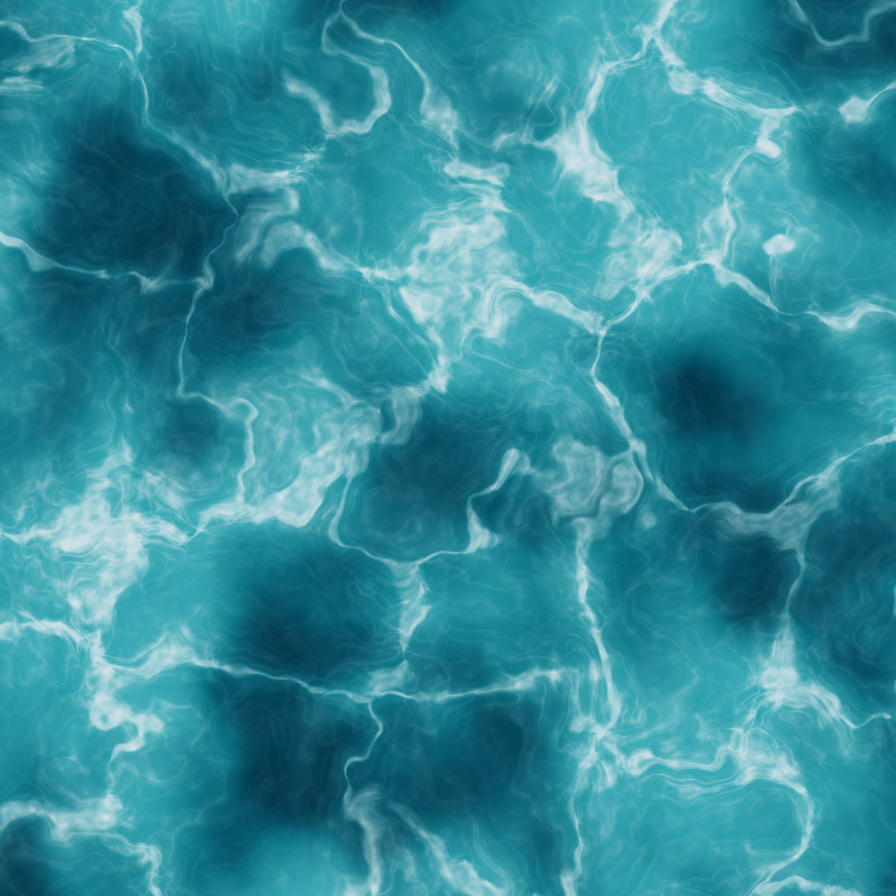
Write a WebGL 2 fragment shader that draws this texture.

```glsl
#version 300 es
precision highp float;
// Turquoise sea surface seen from above, covered by a torn web of foam.

#define CELLS 4.4        // large foam cells across the canvas
#define SWELL_SCALE 2.9  // frequency of deep and shallow patches
#define WARP 0.80        // raggedness of the foam web
#define ROPE_THIN 0.05   // narrowest strand, in cell units
#define ROPE_THICK 0.30  // widest strand, in cell units
#define LACE 0.62        // strength of the small cells
#define THREADS 0.85     // strength of the fine filaments
#define VEIL 0.46        // strength of the milky haze
#define DEEP vec3(0.00, 0.19, 0.28)
#define MIDDLE vec3(0.02, 0.43, 0.50)
#define SHALLOW vec3(0.17, 0.64, 0.69)
#define FOAM vec3(0.80, 0.88, 0.90)

uniform vec2 u_resolution;
out vec4 outColor;

const mat2 TURN = mat2(0.8, 0.6, -0.6, 0.8);

vec2 hash2(vec2 p) {
    vec3 a = fract(p.xyx * vec3(0.1031, 0.1030, 0.0973));
    a += dot(a, a.yzx + 33.33);
    return fract((a.xx + a.yz) * a.zy);
}

float cornerSlope(vec2 cell, vec2 offset) {
    float angle = 6.2832 * hash2(cell).x;
    return dot(vec2(cos(angle), sin(angle)), offset);
}

// Gradient noise, about -1 to 1
float noise(vec2 p) {
    vec2 i = floor(p), f = p - i;
    vec2 u = f * f * f * (f * (f * 6.0 - 15.0) + 10.0);
    vec2 x = vec2(1.0, 0.0);
    float low = mix(cornerSlope(i, f), cornerSlope(i + x, f - x), u.x);
    float high = mix(cornerSlope(i + x.yx, f - x.yx), cornerSlope(i + 1.0, f - 1.0), u.x);
    return 1.4 * mix(low, high, u.y);
}

float fbm(vec2 p, int octaves) {
    float sum = 0.0, amp = 0.5;
    for (int i = 0; i < octaves; i++) {
        sum += amp * noise(p);
        p = TURN * p * 2.03 + 11.7;
        amp *= 0.5;
    }
    return sum;
}

vec2 warp(vec2 p, float amount) {
    return p + amount * vec2(fbm(p + 3.1, 4), fbm(p + 47.6, 4));
}

// Gap between the two nearest scattered points: zero on cell borders
float cellEdge(vec2 p) {
    vec2 base = floor(p);
    float nearest = 9.0, second = 9.0;
    for (int y = -1; y <= 1; y++)
    for (int x = -1; x <= 1; x++) {
        vec2 cell = base + vec2(x, y);
        float d = distance(p, cell + 0.05 + 0.9 * hash2(cell));
        second = min(second, max(nearest, d));
        nearest = min(nearest, d);
    }
    return second - nearest;
}

// Thin bright lines along the zero contours of layered noise
float filaments(vec2 p) {
    float sum = 0.0, amp = 0.5;
    for (int i = 0; i < 4; i++) {
        sum += amp * exp(-12.0 * abs(noise(p)));
        p = TURN * p * 1.8 + 5.3;
        amp *= 0.78;
    }
    return sum;
}

void main() {
    float side = min(u_resolution.x, u_resolution.y);
    vec2 uv = gl_FragCoord.xy / side;
    float pixel = CELLS / side;

    // Broad patches: calm deep water against churned shallow water
    float churn = smoothstep(-0.32, 0.28, fbm(uv * SWELL_SCALE + 21.4, 3));
    float clump = smoothstep(-0.25, 0.30, fbm(uv * 7.5 + 63.2, 3));

    // Main web and the band of activity around it
    vec2 web = warp(uv * CELLS + 8.0, WARP);
    float edge = cellEdge(web);
    float haze = exp(-edge / 0.40);
    float activity = haze * mix(0.12, 1.0, churn);

    // Frayed ropes with solid bodies
    float fray = fbm(web * 4.5 + 70.0, 5);
    float width = mix(ROPE_THIN, ROPE_THICK, clump * (0.25 + 0.75 * churn)) + pixel;
    float ropes = smoothstep(1.0, 0.1, edge / width + 1.7 * fray);
    ropes *= mix(0.45, 0.85, churn) * (0.85 + 0.9 * fbm(web * 9.0 + 2.0, 4));

    // Slanted lace at two smaller sizes, broken into patches
    vec2 laceSpace = warp(TURN * web * vec2(1.7, 2.5) + 31.0, WARP);
    float gaps = smoothstep(-0.25, 0.20, fbm(web * 1.9 + 17.0, 4));
    float lace = exp(-cellEdge(laceSpace) / (0.10 + 2.0 * pixel));
    float mesh = exp(-cellEdge(laceSpace * 2.3 + 9.0) / (0.11 + 4.0 * pixel));
    lace *= LACE * gaps * (0.12 + activity);
    mesh *= LACE * (1.1 - gaps) * (0.06 + activity);

    // Fine filaments, haze and spray
    float threads = filaments(web * 2.2 + 14.0) * THREADS * (0.08 + 0.8 * activity);
    float veil = VEIL * activity * smoothstep(-0.30, 0.35, fbm(web * vec2(3.0, 2.0) + 90.0, 5));
    float spray = 0.5 * (0.06 + activity) * smoothstep(0.0, 0.5, fbm(uv * 48.0 + web, 3));

    // Overlay the foam layers on the water
    float clear = (1.0 - clamp(ropes, 0.0, 0.95)) * (1.0 - min(lace, 0.9)) * (1.0 - min(mesh, 0.9));
    clear *= (1.0 - min(threads, 0.85)) * (1.0 - veil) * (1.0 - spray);
    float foam = clamp((1.0 - clear) * (0.95 + 0.4 * fbm(uv * 65.0, 2)), 0.0, 1.0);

    float depth = 0.04 + 0.80 * churn + 0.30 * haze + 0.18 * fbm(uv * 9.0 + 5.0, 4);
    vec3 water = mix(DEEP, MIDDLE, smoothstep(0.0, 0.55, depth));
    water = mix(water, SHALLOW, smoothstep(0.35, 1.05, depth));
    vec3 foamTint = mix(vec3(0.46, 0.76, 0.79), FOAM, smoothstep(0.1, 0.85, foam));

    outColor = vec4(mix(water, foamTint, foam), 1.0);
}
```
